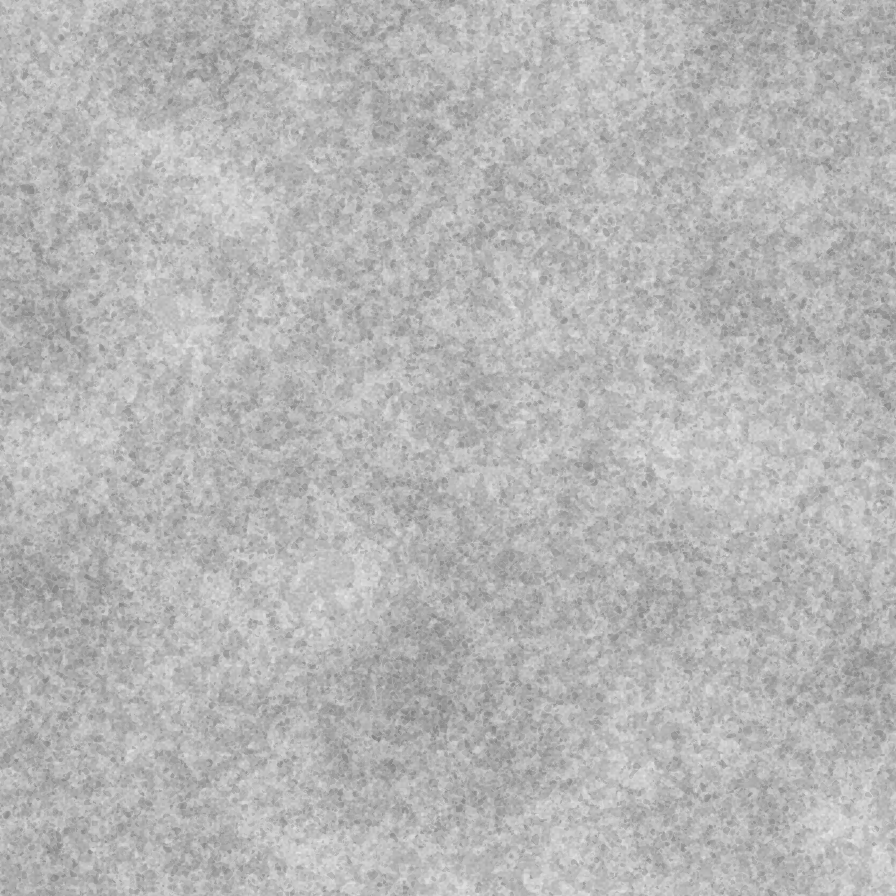
Give the GLSL for this texture, as a Shadertoy shader.

```glsl
// Weathered grey concrete: soft cloudy stains under a lacy pale crust,
// with flat angular chips in two sizes and a fine mineral grain.
// Clouds, crust and grain are value noise; chips are cells of a Voronoi grid.

const float BASE_GREY = 0.727;
const float CLOUD_SCALE = 6.5;
const float CLOUD_CONTRAST = 0.20;
const float CRUST_SCALE = 95.0;
const float CRUST_CONTRAST = 0.070;
const float COARSE_CHIP_SCALE = 125.0;
const float FINE_CHIP_SCALE = 230.0;
const float CHIP_DARKNESS = 0.105;
const float GRAIN_SCALE = 350.0;
const float GRAIN_CONTRAST = 0.085;
const float FLECK_BRIGHTNESS = 0.05;

// Integer hash giving two values in 0..1 per grid cell
vec2 hash2(vec2 cell) {
    uvec2 v = uvec2(ivec2(cell) + 32768);
    v = v * 1664525u + 1013904223u;
    v.x += v.y * 1664525u;
    v.y += v.x * 1664525u;
    v ^= v >> 16u;
    v.x += v.y * 1664525u;
    v.y += v.x * 1664525u;
    v ^= v >> 16u;
    return vec2(v & 65535u) / 65535.0;
}

float valueNoise(vec2 p) {
    vec2 i = floor(p);
    vec2 f = p - i;
    f = f * f * (3.0 - 2.0 * f);
    float low = mix(hash2(i).x, hash2(i + vec2(1, 0)).x, f.x);
    float high = mix(hash2(i + vec2(0, 1)).x, hash2(i + vec2(1, 1)).x, f.x);
    return mix(low, high, f.y);
}

// Rotated octaves, normalised to 0..1
float fbm(vec2 p, int octaves) {
    const mat2 TURN = mat2(0.8, 0.6, -0.6, 0.8);
    float sum = 0.0, total = 0.0, weight = 1.0;
    for (int i = 0; i < octaves; i++) {
        sum += weight * valueNoise(p);
        total += weight;
        weight *= 0.55;
        p = TURN * p * 2.03 + 17.3;
    }
    return sum / total;
}

// Darkness of scattered angular chips; density is the share of filled cells
float chips(vec2 uv, float scale, float density) {
    vec2 p = uv * scale;
    p += 0.7 * vec2(valueNoise(p * 1.3), valueNoise(p * 1.3 + 51.7));
    vec2 home = floor(p);
    vec2 nearestCell = home;
    float nearest = 9.0, second = 9.0;
    for (int y = -1; y <= 1; y++) {
        for (int x = -1; x <= 1; x++) {
            vec2 cell = home + vec2(x, y);
            float d = length(cell + hash2(cell) - p);
            if (d < nearest) {
                second = nearest;
                nearest = d;
                nearestCell = cell;
            } else {
                second = min(second, d);
            }
        }
    }
    vec2 traits = hash2(nearestCell + 911.0);
    float soft = max(0.08, 0.5 * scale / iResolution.y);
    float radius = mix(0.3, 0.65, hash2(nearestCell + 407.0).x);
    float body = 1.0 - smoothstep(radius - soft, radius + soft, nearest);
    float seam = smoothstep(0.0, 1.6 * soft, second - nearest);
    float tone = mix(0.3, 1.0, traits.y * traits.y);
    return step(traits.x, density) * body * seam * tone;
}

void mainImage(out vec4 fragColor, in vec2 fragCoord) {
    vec2 uv = fragCoord / iResolution.y;

    // Broad stains
    float cloud = fbm(uv * CLOUD_SCALE + 3.7, 5) - 0.5;
    float grey = BASE_GREY + CLOUD_CONTRAST * cloud;

    // Pale crumbly crust, broken by calmer bare plates
    float calm = fbm(uv * 22.0 + 40.0, 3) - 0.5;
    float crust = fbm(uv * CRUST_SCALE + 9.1, 3) + 0.15 * calm;
    grey += CRUST_CONTRAST * (smoothstep(0.43, 0.57, crust) - 0.5);

    // Dark chips, crowded where the stain is deeper
    float density = clamp(0.36 - 0.9 * cloud + 0.4 * calm, 0.08, 0.8);
    float coarse = chips(uv, COARSE_CHIP_SCALE, density);
    float fine = chips(uv + 5.3, FINE_CHIP_SCALE, density * 0.9);
    grey -= CHIP_DARKNESS * max(coarse, fine);

    // Mineral grain and small pale flecks
    float grain = valueNoise(uv * GRAIN_SCALE + 71.0);
    grey += GRAIN_CONTRAST * (grain - 0.5);
    float fleck = valueNoise(uv * GRAIN_SCALE * 0.6 + 23.0);
    grey += FLECK_BRIGHTNESS * smoothstep(0.72, 0.86, fleck);

    fragColor = vec4(vec3(grey), 1.0);
}
```
